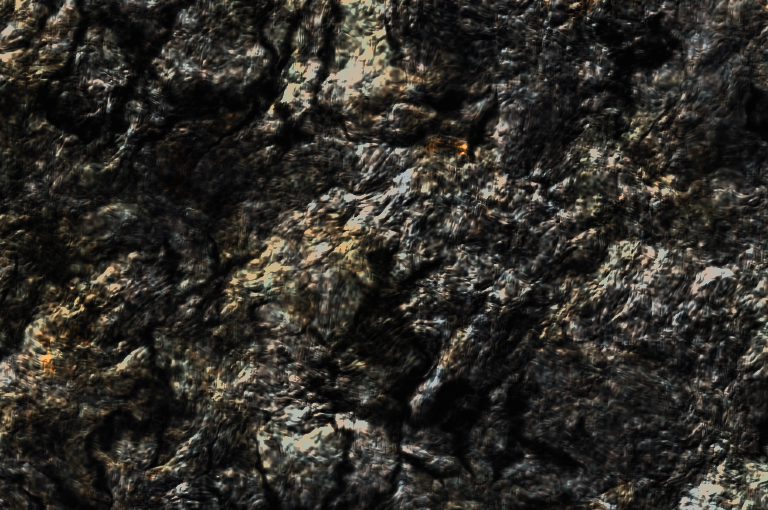
Write a Shadertoy shader that draws this texture.

```glsl
// Dark weathered cliff face: craggy lit relief, broken cracks, ochre and blue-grey stains.
#define RELIEF_SCALE 5.0
#define RELIEF_LIGHT 0.40
#define LEDGE_LIGHT 4.5
#define PATCH_LIGHT 0.40
#define GRAIN_LIGHT 0.40
#define CRACK_DEPTH 2.0
#define CREVICE_DEPTH 0.62
#define BLOCK_SCALE vec2(8.0, 5.2)
#define MID_TONE 0.128
#define CONTRAST 0.88
#define LIGHT_DIR vec2(-0.5, 0.866)
#define LIGHT_STEP 0.0035

float hash(vec2 p) {
    vec3 q = fract(p.xyx * 0.1031);
    q += dot(q, q.yzx + 33.33);
    return fract((q.x + q.y) * q.z);
}

float noise(vec2 p) {
    vec2 i = floor(p), f = fract(p);
    f = f * f * (3.0 - 2.0 * f);
    return mix(mix(hash(i), hash(i + vec2(1, 0)), f.x),
               mix(hash(i + vec2(0, 1)), hash(i + vec2(1, 1)), f.x), f.y);
}

// Noise recentred to zero mean and about unit deviation
float spread(vec2 p) {
    return (noise(p) - 0.5) * 4.8;
}

vec2 warp(vec2 p, float scale) {
    return vec2(noise(p * scale + 13.0), noise(p * scale + 47.0)) - 0.5;
}

// Creased, billowing stone surface
float rockHeight(vec2 p, float roughness) {
    const mat2 turn = mat2(1.6, 1.2, -1.2, 1.6);
    vec2 q = (p + 0.07 * warp(p, 6.0) + 0.02 * warp(p, 24.0)) * RELIEF_SCALE + 20.0;
    float height = 0.0, amplitude = 1.0;
    for (int i = 0; i < 6; i++) {
        float n = 2.0 * noise(q) - 1.0;
        height += amplitude * sqrt(n * n + 0.004);
        amplitude *= i == 1 ? 0.5 * roughness : 0.5;
        q = turn * q + 9.3;
    }
    return height;
}

// Short dark creases at three sizes
float crevices(vec2 p) {
    float sum = 0.0, scale = 11.0;
    for (int i = 0; i < 3; i++) {
        vec2 q = (p + 0.5 / scale * warp(p, 2.0 * scale)) * scale;
        float presence = smoothstep(0.35, 0.65, noise(q * 0.7 + 33.0));
        sum += presence * (1.0 - smoothstep(0.0, 0.26, abs(2.0 * noise(q) - 1.0)));
        scale *= 2.1;
    }
    return sum;
}

// Broken blocks: x = distance to the nearest joint, y = random value of the block
vec2 blocks(vec2 p) {
    p = (p - vec2(0.28 * p.y, 0.0)) * BLOCK_SCALE + 8.0;
    vec2 cell = floor(p), f = fract(p);
    vec2 nearest = vec2(0.0), id = cell;
    float best = 9.0, edge = 9.0;
    for (int k = 0; k < 34; k++) {
        // First 9 steps find the block, the other 25 its joints
        vec2 o = k < 9 ? vec2(k % 3 - 1, k / 3 - 1) : vec2((k - 9) % 5 - 2, (k - 9) / 5 - 2);
        vec2 r = o + vec2(hash(cell + o), hash(cell + o + 71.7)) - f, d = r - nearest;
        if (k < 9 && dot(r, r) < best) { best = dot(r, r); nearest = r; id = cell + o; }
        if (k >= 9 && dot(d, d) > 0.0001) edge = min(edge, dot(0.5 * (r + nearest), normalize(d)));
    }
    return vec2(edge, hash(id + 5.0));
}

void mainImage(out vec4 fragColor, in vec2 fragCoord) {
    vec2 p = fragCoord / iResolution.y;
    // Directional light on the relief
    float roughness = mix(0.6, 1.4, noise(p * 5.0 + 60.0));
    float slope = (rockHeight(p, roughness) - rockHeight(p + LIGHT_DIR * LIGHT_STEP, roughness))
                / (LIGHT_STEP * RELIEF_SCALE);
    // Ledges and leaning joints that open and close along their length
    vec2 bent = p + 0.12 * warp(p, 6.0) + 0.055 * warp(p, 17.0) + 0.025 * warp(p, 48.0);
    vec2 block = blocks(bent), lit = blocks(bent + LIGHT_DIR * 0.01);
    float ledge = min(block.x, 0.2) - min(lit.x, 0.2);
    float opening = smoothstep(0.45, 0.85, noise(p * 6.5 + 31.0));
    float width = 0.03 + 0.16 * opening;
    float crack = (1.0 - smoothstep(0.1 * width, width, block.x))
                * mix(0.12, 1.0, smoothstep(0.0, 0.4, opening));
    // Broad shade, vertical weathering and fine grit
    float broad = 0.75 * spread(p * 3.0 + 3.0) + 0.65 * spread(bent * 9.0 + 90.0);
    float streak = spread(bent * vec2(34.0, 6.0) + 11.0);
    float grit = 0.7 * spread(p * 80.0) + 0.75 * spread(p.yx * 150.0 + 7.0);
    float light = 0.28 + RELIEF_LIGHT * slope + PATCH_LIGHT * broad + 0.12 * streak
                + GRAIN_LIGHT * grit * roughness + 0.5 * (block.y - 0.5)
                + LEDGE_LIGHT * ledge - CRACK_DEPTH * crack - CREVICE_DEPTH * crevices(p);
    float tone = MID_TONE * exp(CONTRAST * clamp(light, -2.6, 1.95));
    // Mineral stains, warmer towards the left
    float stain = noise(bent * 6.0 + 140.0) * 0.5 + noise(bent * 22.0 + 80.0) * 0.5;
    float ochre = smoothstep(0.48, 0.8, stain + 0.12 * (0.6 - p.x));
    float olive = smoothstep(0.4, 0.75, noise(bent * 12.0 + 200.0));
    float cool = smoothstep(0.45, 0.75, noise(p * 3.2 + 170.0));
    float rust = smoothstep(0.78, 0.92, noise(bent * 16.0 + 250.0)) * ochre;
    vec3 tint = mix(vec3(1.06, 1.0, 0.9), vec3(1.03, 1.02, 0.77), 0.6 * olive);
    tint = mix(tint, vec3(1.0, 1.0, 1.02), 0.6 * cool);
    tint = mix(tint, vec3(1.22, 0.99, 0.62), 0.6 * ochre);
    tint = mix(tint, vec3(1.8, 1.05, 0.4), 0.7 * rust);
    tint *= 1.0 + 0.04 * vec3(1.0, -0.3, -1.0) * spread(p * 70.0 + 300.0);
    // Deep shadow turns neutral to faintly blue
    float shadow = 1.0 - smoothstep(0.03, 0.12, tone);
    tint = mix(tint, vec3(0.97, 0.98, 1.03 + 0.2 * cool), 0.6 * shadow);
    fragColor = vec4(clamp(tone * tint, 0.0, 1.0), 1.0);
}
```
